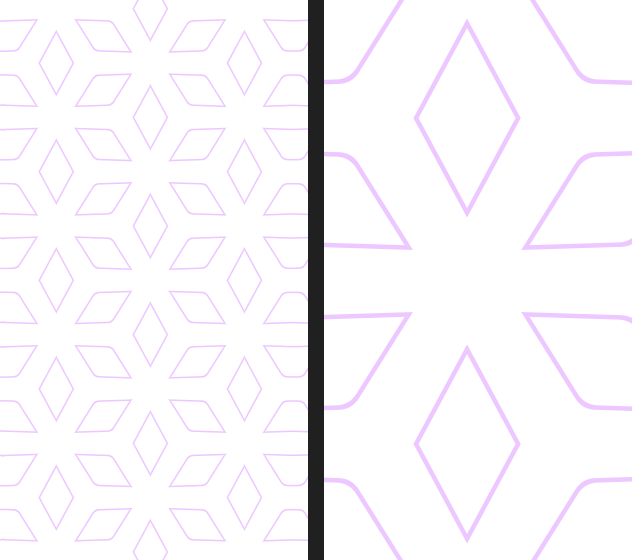
Left, the full canvas; right, a detail of the centre.
A Shadertoy shader for this pattern:

```glsl
// Thin lilac outlines of diamonds arranged as six-armed stars on white.

const vec3 PAPER = vec3(1.0);
const vec3 LILAC = vec3(0.93, 0.78, 1.0);

// All lengths are fractions of the canvas height.
const vec2 HALF_CELL = vec2(0.1680, 0.0970);
const vec2 STAR_CENTER = vec2(0.2685, 0.8874);
const vec2 SEAMS = vec2(0.0052, 0.5234);
const float LINE_WIDTH = 0.0027;
const float CORNER_ROUNDING = 0.0065;

float cross2(vec2 a, vec2 b) {
    return a.x * b.y - a.y * b.x;
}

float smoothMax(float a, float b, float k) {
    float blend = max(k - abs(a - b), 0.0);
    return max(a, b) + blend * blend / (4.0 * max(k, 1e-5));
}

// Signed distance to a parallelogram with half-edges a and b.
// Only the two corners at +-(a - b) are rounded.
float parallelogram(vec2 p, vec2 a, vec2 b, float rounding) {
    float area = abs(cross2(a, b));
    float u = cross2(p, b);
    float v = cross2(p, a);
    float k = u * v > 0.0 ? rounding : 0.0;
    return smoothMax((abs(u) - area) / length(b),
                     (abs(v) - area) / length(a), k);
}

float uprightDiamond(vec2 p) {
    const vec2 edge = vec2(0.0152, 0.0282);
    return parallelogram(p, edge, edge * vec2(1.0, -1.0), 0.0);
}

float slantedDiamond(vec2 p) {
    return parallelogram(p, vec2(0.0320, 0.0010), vec2(0.0173, 0.0276),
                         CORNER_ROUNDING);
}

// Mirror the plane at the two vertical seams near the sides.
float foldAtSeams(float x, vec2 seams) {
    x = seams.x + abs(x - seams.x);
    return seams.y - abs(seams.y - x);
}

// Fold into one quarter of the repeating cell around a star.
vec2 foldCell(vec2 p, vec2 halfCell) {
    return abs(mod(p + halfCell, 2.0 * halfCell) - halfCell);
}

float starLattice(vec2 p) {
    vec2 q = foldCell(p, HALF_CELL);
    float d = slantedDiamond(q - 0.5 * HALF_CELL);
    d = min(d, uprightDiamond(q - vec2(0.0, HALF_CELL.y)));
    return min(d, uprightDiamond(q - vec2(HALF_CELL.x, 0.0)));
}

float stroke(float d, float width, float pixel) {
    return clamp((0.5 * width - abs(d)) / pixel + 0.5, 0.0, 1.0);
}

void mainImage(out vec4 fragColor, in vec2 fragCoord) {
    float pixel = 1.0 / iResolution.y;
    vec2 p = fragCoord * pixel;
    p.x = foldAtSeams(p.x, SEAMS);

    float ink = stroke(starLattice(p - STAR_CENTER), LINE_WIDTH, pixel);
    fragColor = vec4(mix(PAPER, LILAC, ink), 1.0);
}
```
